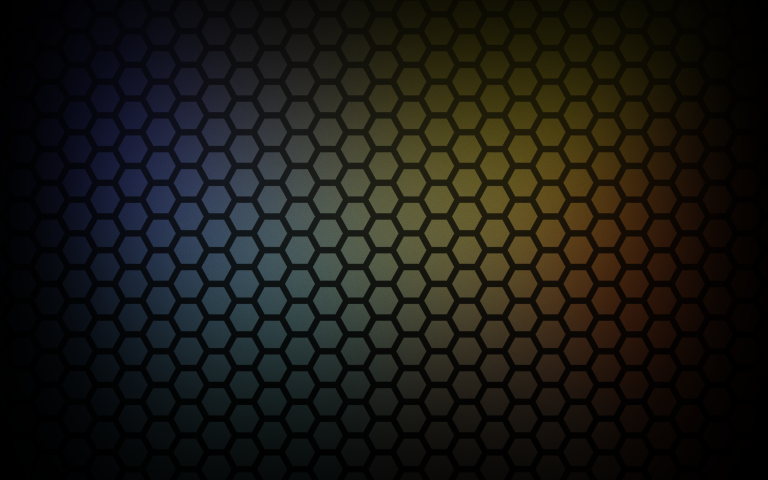
Give the GLSL for this background, as a Shadertoy shader.

```glsl
// Dark honeycomb lit from behind by a soft blue, teal, yellow and orange glow.

// Distance from a hexagon's centre, measured towards its nearest flat side.
float hexRadius(vec2 p) {
    p = abs(p);
    return max(p.y, 0.866 * p.x + 0.5 * p.y);
}

// Two interleaved rectangular lattices form the honeycomb.
float honeycomb(vec2 p) {
    vec2 period = vec2(0.1160, 0.0702);
    vec2 stretch = vec2(1.048, 1.0);   // makes the narrowed cells regular
    vec2 q = p - vec2(0.625, 0.549);
    vec2 a = mod(q + 0.5 * period, period) - 0.5 * period;
    vec2 b = mod(q, period) - 0.5 * period;
    return min(hexRadius(a * stretch), hexRadius(b * stretch));
}

float hash(vec2 p) {
    return fract(sin(dot(p, vec2(127.1, 311.7))) * 43758.5);
}

// Accumulates a colour and its weight for a normalised blend.
void addLight(inout vec4 sum, vec2 offset, vec3 colour) {
    sum += vec4(colour, 1.0) * exp(-16.0 * dot(offset, offset));
}

vec3 backlight(vec2 p) {
    vec4 sum = vec4(0.0);
    // cool side
    addLight(sum, p - vec2(0.22, 0.70), vec3(0.17, 0.18, 0.54));
    addLight(sum, p - vec2(0.20, 0.31), vec3(0.10, 0.18, 0.27));
    addLight(sum, p - vec2(0.40, 0.55), vec3(0.20, 0.26, 0.39));
    addLight(sum, p - vec2(0.55, 0.40), vec3(0.28, 0.42, 0.46));
    addLight(sum, p - vec2(0.56, 0.19), vec3(0.23, 0.37, 0.37));
    // neutral middle
    addLight(sum, p - vec2(0.58, 0.77), vec3(0.32, 0.30, 0.28));
    addLight(sum, p - vec2(0.80, 0.52), vec3(0.36, 0.39, 0.29));
    addLight(sum, p - vec2(1.00, 0.17), vec3(0.38, 0.32, 0.25));
    // warm side
    addLight(sum, p - vec2(0.94, 0.58), vec3(0.41, 0.38, 0.19));
    addLight(sum, p - vec2(1.06, 0.73), vec3(0.46, 0.39, 0.08));
    addLight(sum, p - vec2(1.06, 0.92), vec3(0.42, 0.39, 0.05));
    addLight(sum, p - vec2(1.29, 0.48), vec3(0.37, 0.20, 0.06));
    addLight(sum, p - vec2(1.44, 0.35), vec3(0.35, 0.12, 0.06));
    return sum.rgb / sum.a;
}

void mainImage(out vec4 fragColor, in vec2 fragCoord) {
    vec2 p = fragCoord / iResolution.y;
    float across = abs(fragCoord.x / iResolution.x - 0.5) * 2.0;
    float height = (p.y - 0.531) / 0.354;

    // Vignette: steep at the sides, gradual above and below
    float vignette = exp(-pow(across / 0.78, 5.0) - height * height);
    vec3 light = backlight(p) * vignette;

    // Bars catch more light towards the top
    float edge = 0.75 / iResolution.y;
    float bar = smoothstep(-edge, edge, honeycomb(p) - 0.0284);
    vec3 barColour = light * mix(0.08, 0.58, pow(p.y, 1.4));

    // Fine grain on the cell faces
    float grain = 0.97 + 0.06 * hash(floor(p * 480.0));
    fragColor = vec4(mix(light * grain, barColour, bar), 1.0);
}
```
